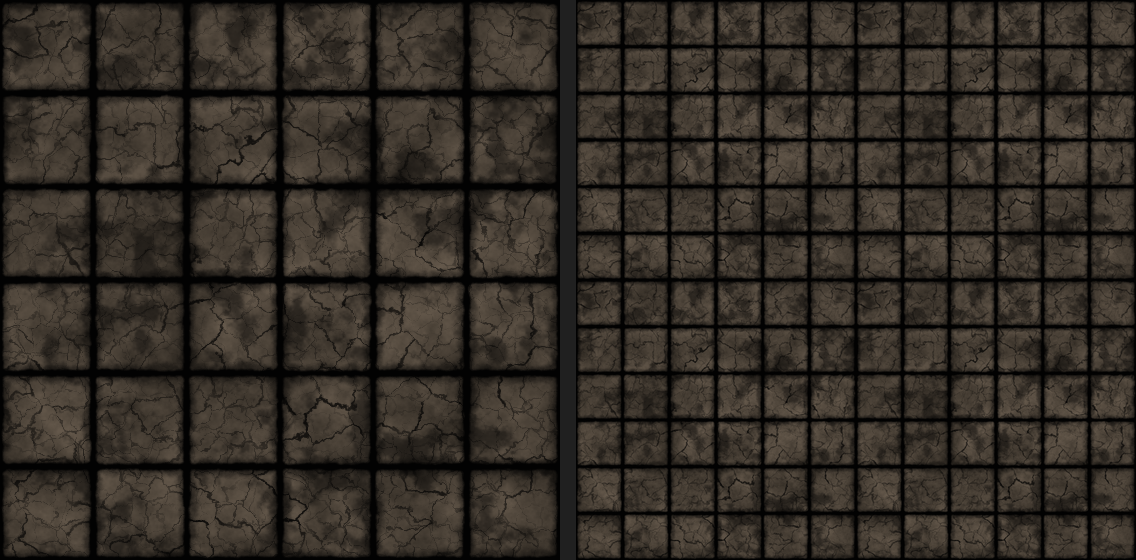
Left: one tile. Right: repeated 2 by 2.
Reproduce this texture procedurally as a three.js fragment shader.

```glsl
// Six by six worn stone slabs with black joints, ragged rims and branching cracks.
// Cracks are the borders of jittered cells, reseeded per slab and bent by noise;
// grime and mottling come from layered value noise that wraps over the canvas.
varying vec2 vUv;

const float SLABS = 6.0;

float hash(vec2 p) {
  return fract(sin(dot(p, vec2(127.1, 311.7))) * 43758.5453);
}

vec2 hash2(vec2 p) {
  return vec2(hash(p), hash(p + vec2(37.3, 91.7)));
}

// Value noise repeating every "period" cells
float noise(vec2 p, float period) {
  vec2 i = floor(p);
  vec2 f = fract(p);
  f = f * f * (3.0 - 2.0 * f);
  float a = hash(mod(i, period));
  float b = hash(mod(i + vec2(1.0, 0.0), period));
  float c = hash(mod(i + vec2(0.0, 1.0), period));
  float d = hash(mod(i + 1.0, period));
  return mix(mix(a, b, f.x), mix(c, d, f.x), f.y);
}

// Layered noise; p spans the slab grid, freq is a whole number per slab
float fbm(vec2 p, float freq) {
  float sum = 0.0;
  float amp = 0.5;
  for (int i = 0; i < 5; i++) {
    sum += amp * noise(p * freq + float(i) * 5.37, SLABS * freq);
    freq *= 2.0;
    amp *= 0.55;
  }
  return sum / 1.055;
}

// Crack darkness along cell borders, each border with its own width and depth
float cracks(vec2 q, vec2 seed, float width) {
  vec2 cell = floor(q);
  vec2 nearCell = cell;
  vec2 nearPoint = vec2(0.0);
  float best = 9.0;
  for (int y = -1; y <= 1; y++) {
    for (int x = -1; x <= 1; x++) {
      vec2 c = cell + vec2(float(x), float(y));
      vec2 r = c + hash2(c + seed) - q;
      if (dot(r, r) < best) {
        best = dot(r, r);
        nearCell = c;
        nearPoint = r;
      }
    }
  }
  float dark = 0.0;
  for (int y = -2; y <= 2; y++) {
    for (int x = -2; x <= 2; x++) {
      vec2 c = nearCell + vec2(float(x), float(y));
      vec2 r = c + hash2(c + seed) - q;
      vec2 across = r - nearPoint;
      if (dot(across, across) > 0.0001) {
        float d = dot(0.5 * (nearPoint + r), normalize(across));
        float rank = hash(nearCell + c + seed * 2.0 + 0.5);
        float w = width * mix(0.6, 1.6, rank * rank);
        dark = max(dark, mix(0.25, 1.0, rank) * (1.0 - smoothstep(w * 0.15, w, d)));
      }
    }
  }
  return dark;
}

void main() {
  vec2 p = vUv * SLABS;
  vec2 slab = mod(floor(p), SLABS);
  vec2 local = fract(p);
  vec2 seed = slab * 23.0 + 11.0;
  float slabRand = hash(slab + 3.7);

  // Slab outline: rounded square with a chipped rim
  float rough = fbm(p, 9.0) - 0.5;
  vec2 box = abs(local - 0.5) - 0.423;
  float inside = 0.05 - length(max(box, 0.0)) - min(max(box.x, box.y), 0.0);
  float rim = inside + rough * 0.045;

  // Mottled stone
  float tone = 0.56 + (fbm(p, 2.0) - 0.5) * 1.5 + (slabRand - 0.5) * 0.16;
  tone += (fbm(p + 2.3, 12.0) - 0.5) * 0.5;
  tone += (noise(p * 44.0, SLABS * 44.0) - 0.5) * 0.1;
  vec3 color = mix(vec3(0.20, 0.175, 0.145), vec3(0.375, 0.33, 0.28), clamp(tone, 0.0, 1.1));

  // Dark stains, and grime gathering toward the rim
  float stain = smoothstep(0.53, 0.74, fbm(p + 4.1, 3.0));
  color *= 1.0 - 0.42 * stain;
  float grime = 1.0 - smoothstep(0.0, 0.11, inside + rough * 0.13);
  color *= 1.0 - 0.5 * grime;

  // Broad cracks and a finer web, fading in and out across the slab
  vec2 bend = vec2(fbm(p, 5.0), fbm(p + 3.6, 5.0)) - 0.5;
  vec2 jag = vec2(fbm(p + 1.7, 15.0), fbm(p + 5.2, 15.0)) - 0.5;
  vec2 q = local + bend * 0.20 + jag * 0.07;
  float fade = smoothstep(0.28, 0.62, fbm(p + 0.9, 2.0));
  float broad = cracks(q * 2.9, seed, 0.052) * mix(0.45, 1.0, fade) * mix(0.65, 1.0, slabRand);
  float fine = cracks(q * 5.3 + 7.0, seed + 5.0, 0.065) * 0.6 * (1.0 - 0.7 * fade);
  color *= 1.0 - 0.9 * max(broad, fine);

  // Black joints
  color = mix(vec3(0.008, 0.007, 0.006), color, smoothstep(-0.008, 0.026, rim));
  gl_FragColor = vec4(color, 1.0);
}
```
